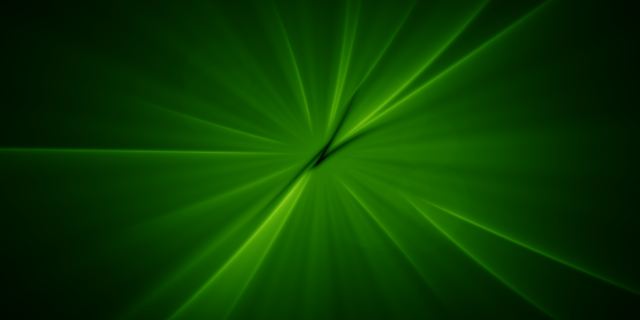
A WebGL 2 fragment shader for this background:

```glsl
#version 300 es
precision highp float;
// Green light rays sweeping out of a twisted core over a dark glowing field.
uniform vec2 u_resolution;
out vec4 fragColor;

float hash(float n) {
    return fract(sin(n * 91.7) * 4375.5);
}

float glow(vec2 p, vec2 center, vec2 falloff) {
    vec2 v = p - center;
    return exp(-dot(v * v, falloff));
}

// Bowed ray from a to b: a thin line with a soft veil on one side.
// Positive bend and veil lie to the left of the direction of travel.
float ray(vec2 p, vec2 a, vec2 b, float bend, float veil, float width) {
    vec2 d = b - a, v = p - a;
    float t = dot(v, d) / dot(d, d);
    float side = (d.x * v.y - d.y * v.x) / length(d) - bend * 4.0 * t * (1.0 - t);
    float fade = smoothstep(0.0, 0.25, t) * (1.0 - smoothstep(0.2, 1.4, t));
    float spread = 0.3 + max(t, 0.0);
    float q = side * sign(veil);
    float sheet = q > 0.0 ? exp(-q / (abs(veil) * spread)) : exp(-q * q / (width * width));
    float line = exp(-abs(side) / (width * spread));
    return fade * (0.5 * line + 0.5 * sheet);
}

// Faint streaks fanning around the core, from layered sines of the angle.
float streaks(vec2 v) {
    float angle = atan(v.y, v.x);
    float r = length(v);
    float s = sin(angle * 11.0 + 2.0 * r) + 0.7 * sin(angle * 23.0 + 1.3 - r)
            + 0.5 * sin(angle * 47.0 + 4.0);
    return s * smoothstep(0.02, 0.25, r);
}

// Translucent discs with slightly brighter rims.
float discs(vec2 p, vec2 core) {
    float sum = 0.0;
    for (float i = 1.0; i < 9.0; i++) {
        vec2 center = core + 0.7 * (vec2(hash(i), hash(i + 20.0)) - 0.5);
        float edge = length(p - center) - mix(0.07, 0.2, hash(i + 40.0));
        sum += smoothstep(0.006, -0.006, edge) * (0.4 + 0.6 * exp(edge * 25.0));
    }
    return sum;
}

void main() {
    vec2 p = (gl_FragCoord.xy - 0.5 * u_resolution) / u_resolution.y + vec2(1.0, 0.5);
    vec2 core = vec2(1.003, 0.518);
    vec2 v = p - core;

    // Broad field of light
    float light = 0.015 + 0.29 * glow(p, core, vec2(1.6, 3.0));
    light += 0.12 * glow(p, vec2(1.36, 0.45), vec2(9.0, 16.0));
    light += 0.10 * glow(p, vec2(0.74, 0.22), vec2(14.0, 12.0));
    light += 0.18 * exp(-5.0 * length(v));
    light *= 1.0 + 0.06 * streaks(v);
    light += 0.012 * discs(p, core);

    // Main diagonal beams
    light += 0.46 * ray(p, core, vec2(1.523, 1.0), -0.02, 0.06, 0.009);
    light += 0.36 * ray(p, core, vec2(1.72, 1.0), -0.004, -0.05, 0.008);
    light += 0.50 * ray(p, core, vec2(0.53, 0.0), 0.018, 0.07, 0.009);
    light += 0.24 * ray(p, core, vec2(0.70, 0.0), 0.006, -0.06, 0.007);
    light += 0.14 * ray(p, core, vec2(0.38, 0.0), 0.01, 0.05, 0.02);

    // Horizontal beam and its fainter neighbours on the left
    light += 0.30 * ray(p, core, vec2(-0.3, 0.538), 0.0, 0.08, 0.006);
    light += 0.15 * ray(p, vec2(0.93, 0.54), vec2(0.48, 0.67), 0.005, 0.03, 0.005);
    light += 0.10 * ray(p, core, vec2(0.45, 0.30), 0.01, 0.04, 0.01);

    // Upward plumes
    light += 0.24 * ray(p, vec2(1.01, 0.54), vec2(1.089, 1.0), -0.012, -0.035, 0.007);
    light += 0.20 * ray(p, vec2(1.02, 0.56), vec2(1.125, 1.0), -0.008, 0.03, 0.006);
    light += 0.22 * ray(p, vec2(0.98, 0.56), vec2(0.87, 0.95), -0.01, 0.02, 0.005);
    light += 0.18 * ray(p, vec2(1.05, 0.64), vec2(1.30, 1.0), -0.008, 0.03, 0.006);

    // Lower right fan
    light += 0.30 * ray(p, vec2(1.27, 0.40), vec2(2.0, 0.083), -0.006, 0.05, 0.006);
    light += 0.24 * ray(p, vec2(1.23, 0.42), vec2(1.745, 0.0), -0.015, 0.06, 0.007);
    light += 0.20 * ray(p, vec2(1.03, 0.47), vec2(1.33, 0.13), 0.006, 0.03, 0.006);

    // Dark folds crossing the core
    light -= 0.42 * ray(p, vec2(0.94, 0.445), vec2(1.17, 0.60), 0.012, 0.008, 0.012);
    light -= 0.36 * ray(p, vec2(0.97, 0.46), vec2(1.12, 0.73), -0.008, 0.008, 0.010);
    light -= 0.34 * ray(p, vec2(1.05, 0.575), vec2(0.82, 0.34), 0.0, -0.010, 0.010);

    // Green ramp that warms toward yellow in the highlights
    float g = 1.05 * tanh(max(light, 0.015));
    fragColor = vec4(pow(g, 2.6), g, 0.8 * pow(g, 8.0), 1.0);
}
```
